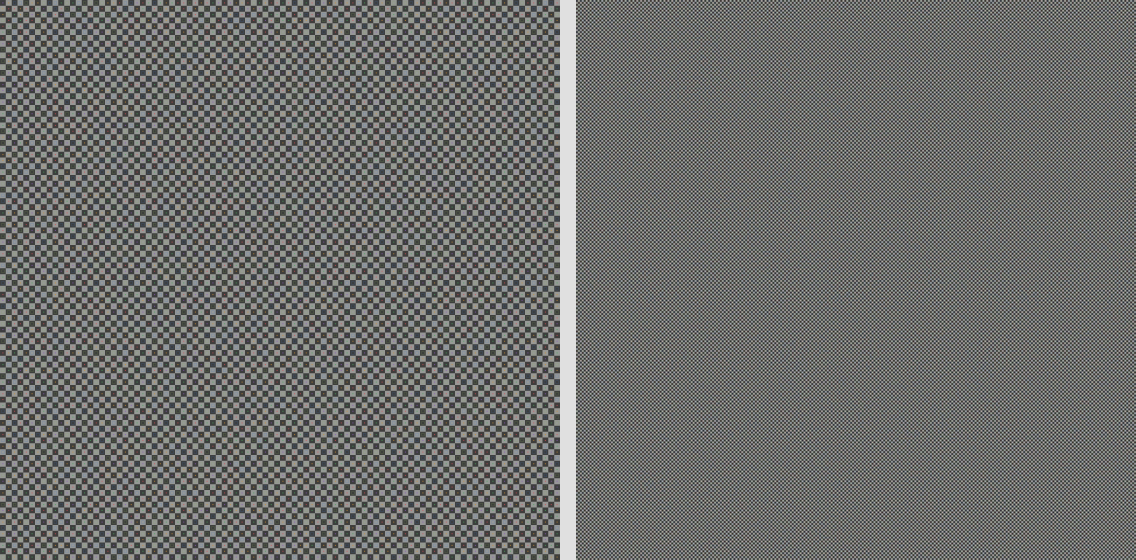
Left, the tile; right, the same tile 3 across and 3 down.
A Shadertoy shader for this pattern:

```glsl
// A fine checkerboard of two neutral greys, 96 cells each way. Every cell holds a small
// dot or square ring in one of six muted hues, picked by a sine hash on wrapped cells.
// Distance functions give the shapes; a small supersampling loop smooths the edges.

const float CELLS = 96.0;
const float WAVES = 11.0;
const float TAU = 6.2831853;
const int SAMPLES = 4;

const vec3 DARK_GREY = vec3(0.240, 0.243, 0.240);
const vec3 LIGHT_GREY = vec3(0.592, 0.598, 0.590);
const vec3 SEAM_GREY = vec3(0.40);

const vec3 ACCENTS[6] = vec3[6](
    vec3(0.50, 0.62, 0.36),   // lime
    vec3(0.30, 0.62, 0.36),   // green
    vec3(0.78, 0.55, 0.22),   // orange
    vec3(0.80, 0.32, 0.34),   // red
    vec3(0.54, 0.36, 0.70),   // purple
    vec3(0.28, 0.45, 0.70)    // blue
);

float hash(vec2 p) {
    return fract(sin(dot(p, vec2(127.1, 311.7))) * 43758.5453);
}

// Signed distance to a square of the given half width
float squareDistance(vec2 p, float halfWidth) {
    return max(abs(p.x), abs(p.y)) - halfWidth;
}

float fill(float distance, float softness) {
    return 1.0 - smoothstep(-softness, softness, distance);
}

float stroke(float distance, float width, float softness) {
    return fill(abs(distance) - 0.5 * width, softness);
}

// The hash picks the hue; faint waves give a loose lattice
int accentIndex(vec2 cell) {
    vec2 wave = cos(TAU * WAVES * (cell + 0.5) / CELLS);
    float level = 6.0 * hash(cell) + 0.35 * (wave.x + wave.y);
    return int(mod(floor(level), 6.0));
}

vec3 cellColour(vec2 position, float softness) {
    vec2 cell = mod(floor(position), CELLS);
    vec2 local = fract(position) - 0.5;
    bool isLight = mod(cell.x + cell.y, 2.0) < 0.5;

    int index = accentIndex(cell);
    vec3 accent = ACCENTS[index];
    vec3 tint = accent - dot(accent, vec3(0.3333));

    // Nearly neutral ground
    vec3 colour = isLight ? LIGHT_GREY : DARK_GREY;
    colour += 0.03 * tint;

    // Thin seam along the cell border
    float seam = stroke(squareDistance(local, 0.5), 0.06, softness);
    colour = mix(colour, SEAM_GREY, 0.15 * seam);

    // Lime and blue cells carry a ring, the others a dot
    bool hasRing = index == 0 || index == 5;
    float ring = stroke(squareDistance(local, 0.23), 0.07, softness);
    float spot = fill(length(local) - 0.10, softness);
    float mark = hasRing ? 0.40 * ring : 0.75 * spot;
    return mix(colour, accent, mark);
}

void mainImage(out vec4 fragColor, in vec2 fragCoord) {
    float sampleSize = CELLS / (iResolution.y * float(SAMPLES));
    float softness = 0.5 * sampleSize;
    vec3 total = vec3(0.0);
    for (int y = 0; y < SAMPLES; y++) {
        for (int x = 0; x < SAMPLES; x++) {
            vec2 offset = (vec2(x, y) + 0.5) / float(SAMPLES) - 0.5;
            vec2 uv = (fragCoord + offset) / iResolution.xy;
            total += cellColour(uv * CELLS, softness);
        }
    }
    fragColor = vec4(total / float(SAMPLES * SAMPLES), 1.0);
}
```
